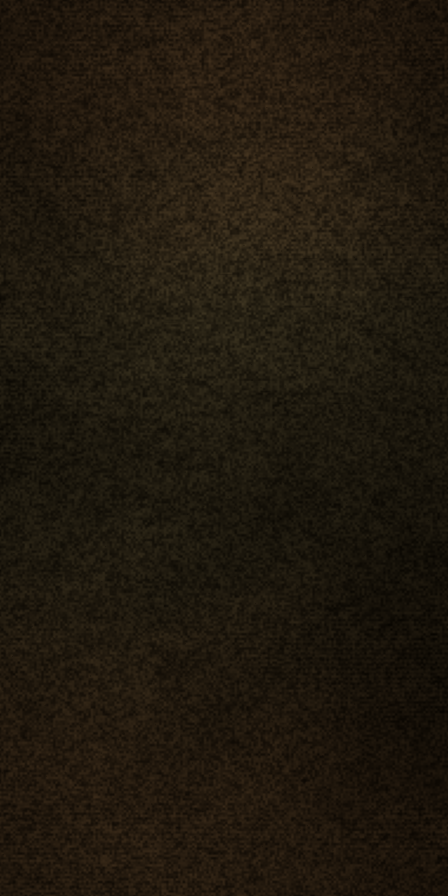
A Shadertoy shader for this texture:

```glsl
// Dark, worn brown cloth with a soft glow, fine woven grain, stains and flecks.

const vec3 SHADOW_COLOR = vec3(0.077, 0.058, 0.029);
const vec3 LIGHT_COLOR  = vec3(0.200, 0.160, 0.100);
const vec3 WARM_TINT    = vec3(1.07, 0.97, 0.91);
const vec3 OLIVE_TINT   = vec3(0.96, 1.03, 1.01);
const float BASE_TONE    = 0.14;
const float GLOW         = 0.62;
const float GRAIN_FINE   = 0.95;
const float GRAIN_COARSE = 0.45;
const float GRAIN_SCALE  = 190.0;   // grains across the width
const float THREADS      = 92.0;    // threads per canvas width
const float THREAD_DEPTH = 0.07;
const float STAIN_DEPTH  = 0.055;
const float MOTTLE_DEPTH = 0.22;
const float FLECK_DEPTH  = 0.32;

float hash(vec2 p) {
    vec3 q = fract(vec3(p.xyx) * 0.1031);
    q += dot(q, q.yzx + 33.33);
    return fract((q.x + q.y) * q.z);
}

float valueNoise(vec2 p) {
    vec2 cell = floor(p), f = fract(p);
    f = f * f * (3.0 - 2.0 * f);
    float low  = mix(hash(cell), hash(cell + vec2(1, 0)), f.x);
    float high = mix(hash(cell + vec2(0, 1)), hash(cell + vec2(1, 1)), f.x);
    return mix(low, high, f.y);
}

// Broad, irregular stains from rotated and warped sines
float stains(vec2 p) {
    float sum = 0.0, weight = 1.0;
    p *= 4.0;
    for (int i = 0; i < 5; i++) {
        p += 0.5 * sin(p.yx * 1.3 + float(i) * 2.1);
        sum += weight * sin(p.x) * sin(p.y + 0.7);
        p = mat2(1.28, 0.96, -0.96, 1.28) * p;
        weight *= 0.72;
    }
    return sum;
}

// Soft elliptical light or shade
float pool(vec2 uv, vec2 center, vec2 radius) {
    vec2 d = (uv - center) / radius;
    return exp(-dot(d, d));
}

// Scattered ragged flecks, at most one per cell; size is in canvas widths
float flecks(vec2 p, vec2 cells, float density, vec2 size, float seed) {
    vec2 home = floor(p * cells);
    float mask = 0.0;
    for (int y = -1; y <= 1; y++)
    for (int x = -1; x <= 1; x++) {
        vec2 id = home + vec2(x, y);
        vec2 key = id + seed;
        vec2 center = (id + vec2(hash(key + 3.1), hash(key + 7.7))) / cells;
        float growth = hash(key + 13.3);
        vec2 radius = size * (0.3 + 0.7 * growth * growth * growth);
        float d = length((p - center) / radius);
        d += 0.8 * (valueNoise(p * 120.0 + seed) - 0.5);
        float present = step(hash(key + 19.9), density);
        mask = max(mask, present * (1.0 - smoothstep(0.3, 1.3, d)));
    }
    return mask;
}

void mainImage(out vec4 fragColor, in vec2 fragCoord) {
    vec2 uv = fragCoord / iResolution.xy;
    vec2 p = fragCoord / iResolution.x;
    float stain = stains(p);

    // Large light and shade
    float tone = BASE_TONE;
    tone += GLOW * pool(uv, vec2(0.56, 0.73), vec2(0.43, 0.23));
    tone += 0.16 * pool(uv, vec2(0.50, 0.96), vec2(0.35, 0.16));
    tone += 0.26 * pool(uv, vec2(0.28, 0.20), vec2(0.40, 0.36));
    tone += 0.10 * pool(uv, vec2(0.65, 0.06), vec2(0.30, 0.14));
    tone -= 0.16 * pool(uv, vec2(0.92, 0.32), vec2(0.20, 0.24));
    tone -= 0.10 * pool(uv, vec2(0.05, 0.50), vec2(0.25, 0.06));
    tone += STAIN_DEPTH * stain;
    tone += MOTTLE_DEPTH * (valueNoise(p * vec2(16.0, 26.0)) - 0.5) * (0.3 + tone);

    // Grain and patchy horizontal threads
    float grain = GRAIN_FINE * (valueNoise(p * GRAIN_SCALE) - 0.5);
    grain += GRAIN_COARSE * (valueNoise(p * GRAIN_SCALE * vec2(0.37, 0.55) + 40.0) - 0.5);
    tone += grain * (0.55 + 0.6 * tone);
    float wobble = 0.6 * sin(p.x * 9.0 + 2.0 * sin(p.y * 5.0));
    float patchy = smoothstep(0.35, 0.75, valueNoise(p * vec2(3.0, 7.0) + 11.0));
    tone += THREAD_DEPTH * patchy * sin(6.2832 * THREADS * p.y + wobble);

    // Round specks, and short horizontal creases around the middle
    float specks = flecks(p, vec2(11.0), 0.35, vec2(0.013, 0.011), 5.0);
    float pits = flecks(p, vec2(26.0), 0.28, vec2(0.006), 57.0);
    float creases = flecks(p, vec2(7.0, 22.0), 0.30, vec2(0.055, 0.005), 91.0);
    creases *= pool(uv, vec2(0.75, 0.62), vec2(0.50, 0.22));
    tone -= FLECK_DEPTH * (specks + 0.7 * pits + 0.8 * creases) * (0.5 + tone);

    // Olive across the middle, warmer toward the top and bottom
    float warmth = smoothstep(0.08, 0.42, abs(uv.y - 0.52) + 0.03 * stain);
    vec3 color = mix(SHADOW_COLOR, LIGHT_COLOR, clamp(tone, -0.45, 1.5));
    color *= mix(OLIVE_TINT, WARM_TINT, warmth);
    fragColor = vec4(max(color, 0.0), 1.0);
}
```
